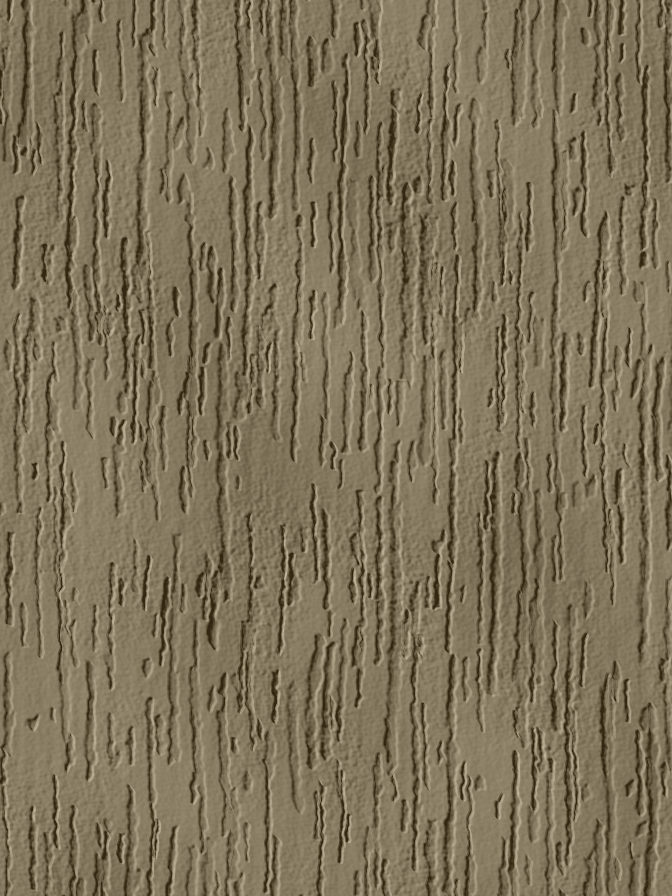
Give the GLSL for this texture, as a Shadertoy shader.

```glsl
// Draws tan scratched plaster: crowded ragged vertical grooves lit from the upper left.

vec2 hash2(vec2 p) {
    vec2 q = vec2(dot(p, vec2(127.1, 311.7)), dot(p, vec2(269.5, 183.3)));
    return fract(sin(q) * 43758.5);
}

float cornerSlope(vec2 cell, vec2 offset) {
    return dot(hash2(cell) * 2.0 - 1.0, offset);
}

float gradientNoise(vec2 p) {
    vec2 i = floor(p), f = fract(p);
    vec2 u = f * f * f * (f * (f * 6.0 - 15.0) + 10.0);
    vec2 e = vec2(1.0, 0.0);
    float low = mix(cornerSlope(i, f), cornerSlope(i + e, f - e), u.x);
    float high = mix(cornerSlope(i + e.yx, f - e.yx), cornerSlope(i + 1.0, f - 1.0), u.x);
    return mix(low, high, u.y);
}

// Depth of one layer of grooves, one random stroke per cell, in loose clusters
float grooves(vec2 p, vec2 cell, float halfWidth, float share) {
    float depth = 0.0;
    for (int i = -1; i <= 1; i++) {
        float column = floor(p.x / cell.x) + float(i);
        float row = p.y / cell.y + 7.0 * hash2(vec2(column, cell.y * 91.0)).x;
        vec2 id = vec2(column, floor(row) + cell.y * 57.0);
        vec2 place = hash2(id), size = hash2(id + 31.7), kind = hash2(id + 71.3);

        float halfLength = cell.y * mix(0.16, 0.48, size.x);
        float y = (fract(row) - 0.5) * cell.y - (place.y - 0.5) * (cell.y - 2.0 * halfLength);
        float x = p.x - (column + place.x) * cell.x - y * (size.y - 0.5) * 0.05;
        float radius = halfWidth * mix(0.6, 1.45, kind.y * kind.y);
        float d = length(vec2(x, max(abs(y) - halfLength + radius, 0.0)));
        float stroke = (1.0 - smoothstep(radius * 0.35, radius, d)) * mix(0.6, 1.0, size.y);
        float cluster = gradientNoise(vec2(column * cell.x, p.y - y) * vec2(9.0, 5.0));
        depth = max(depth, stroke * step(kind.x, share + 0.6 * cluster));
    }
    return depth;
}

float surfaceHeight(vec2 p) {
    // Ragged groove edges
    float ragged = gradientNoise(p * vec2(65.0, 42.0));
    float crumbs = gradientNoise(p * vec2(125.0, 90.0) + 17.0);
    vec2 q = p;
    q.x += 0.012 * gradientNoise(p * vec2(3.0, 5.0)) + 0.006 * ragged + 0.0045 * crumbs;
    q.y += 0.025 * gradientNoise(p * vec2(75.0, 14.0) + 5.0);

    // Long grooves, medium grooves and short pits
    float width = 1.0 + 0.9 * gradientNoise(p * vec2(28.0, 22.0) + 40.0);
    float depth = grooves(q, vec2(0.036, 0.50), 0.0068 * width, 0.85);
    depth = max(depth, grooves(q + 3.3, vec2(0.027, 0.22), 0.0070 * width, 0.66));
    depth = max(depth, grooves(q + 8.1, vec2(0.025, 0.075), 0.0070 * width, 0.42));

    // Drag streaks, soft lumps and patches of rough grain
    float rough = smoothstep(-0.2, 0.35, gradientNoise(p * vec2(9.0, 5.0) + 23.0));
    float streaks = gradientNoise(p * vec2(60.0, 9.0) + 61.0);
    float lumps = gradientNoise(p * vec2(42.0, 30.0) + 83.0);
    float grain = gradientNoise(p * 180.0);
    return -depth + 0.35 * streaks + 0.28 * lumps + (0.15 + 0.45 * rough) * crumbs
        + (0.20 + 0.25 * rough) * grain + 0.3 * rough * ragged;
}

void mainImage(out vec4 fragColor, in vec2 fragCoord) {
    vec2 p = fragCoord / iResolution.x;
    vec2 lightStep = vec2(0.88, -0.47) * 0.0022;

    // Slope along the light, then the shadow cast by the upwind edge
    float here = surfaceHeight(p);
    float ahead = surfaceHeight(p + lightStep);
    float behind = surfaceHeight(p - lightStep);
    float slope = ahead - behind;
    float shadow = max(behind - here - 0.2, 0.0);
    for (int i = 2; i <= 4; i++) {
        float reach = float(i);
        float rim = surfaceHeight(p - lightStep * reach);
        shadow = max(shadow, rim - here - 0.17 * reach);
    }
    float tone = 0.75 * slope - 0.85 * shadow + 0.13 * here;
    tone += 0.3 * gradientNoise(p * vec2(4.0, 3.0) + 9.0);

    // Tan paint between warm shadow and pale lit edges
    vec3 paint = vec3(0.525, 0.48, 0.38);
    vec3 shade = vec3(0.20, 0.152, 0.065);
    vec3 litEdge = vec3(0.76, 0.71, 0.61);
    vec3 color = mix(paint, shade, clamp(-tone, 0.0, 1.0));
    color = mix(color, litEdge, clamp(tone, 0.0, 1.0));
    fragColor = vec4(color, 1.0);
}
```
